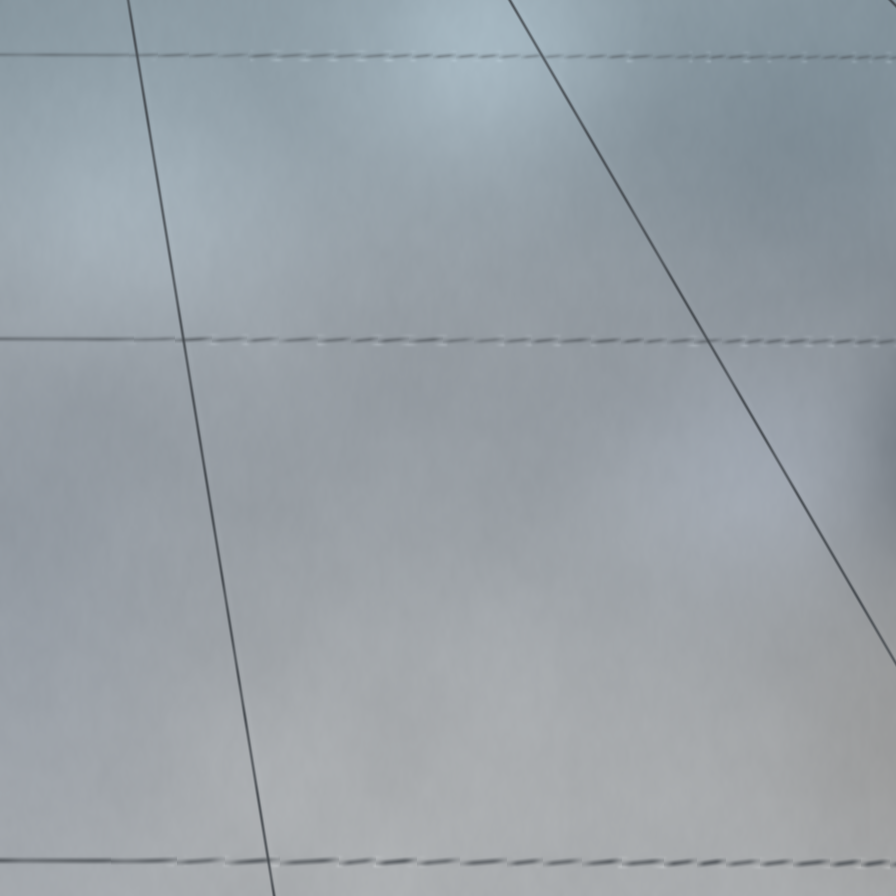
This texture is drawn by a Shadertoy shader. Its source:

```glsl
float hash(vec2 p) {
    p = fract(p * vec2(0.1731, 0.2917));
    p += dot(p, p.yx + 23.47);
    return fract(p.x * p.y * 17.3);
}

float noise(vec2 p) {
    vec2 i = floor(p), f = fract(p);
    f = f * f * (3.0 - 2.0 * f);
    return mix(mix(hash(i), hash(i + vec2(1, 0)), f.x),
               mix(hash(i + vec2(0, 1)), hash(i + vec2(1, 1)), f.x), f.y);
}

float fbm(vec2 p) {
    float sum = 0.0, amp = 0.5;
    for (int i = 0; i < 4; i++) {
        sum += amp * noise(p);
        p = p * 2.03 + 11.7;
        amp *= 0.5;
    }
    return sum;
}

// Soft elliptical patch of light or shade
float glow(vec2 p, vec2 center, vec2 radius) {
    vec2 q = (p - center) / radius;
    return exp(-dot(q, q));
}

float line(float dist, float halfWidth, float soft) {
    return 1.0 - smoothstep(halfWidth - soft, halfWidth + soft, abs(dist));
}

// Floor tone: cool at the far end, warm grey close by
vec3 floorColor(vec2 p) {
    vec3 col = mix(vec3(0.54, 0.60, 0.635), vec3(0.583, 0.61, 0.635), smoothstep(0.0, 0.42, p.y));
    col = mix(col, vec3(0.67, 0.682, 0.692), smoothstep(0.42, 0.92, p.y));
    col += vec3(0.12, 0.13, 0.135) * glow(p, vec2(0.54, 0.05), vec2(0.14, 0.14));
    col += vec3(0.08, 0.09, 0.095) * glow(p, vec2(0.15, 0.24), vec2(0.19, 0.15));
    col += vec3(0.04, 0.045, 0.06) * glow(p, vec2(0.85, 0.53), vec2(0.14, 0.12));
    col -= vec3(0.055, 0.05, 0.045) * glow(p, vec2(0.92, 0.2), vec2(0.25, 0.2));
    col -= vec3(0.12, 0.115, 0.11) * glow(p, vec2(1.03, 0.5), vec2(0.07, 0.13));
    col -= vec3(0.07, 0.08, 0.09) * glow(p, vec2(1.05, 0.8), vec2(0.17, 0.25));
    col -= vec3(0.05, 0.04, 0.025) * glow(p, vec2(0.0, 0.78), vec2(0.22, 0.3));
    return col;
}

void mainImage(out vec4 fragColor, in vec2 fragCoord) {
    vec2 p = fragCoord / iResolution.xy;
    p.y = 1.0 - p.y;                       // distance down from the top
    float soft = max(0.0016, 0.8 / iResolution.y);

    // Cloudy mottling and faint vertical grain
    vec3 col = floorColor(p);
    col += 0.04 * (fbm(p * 7.0) - 0.47);
    col += 0.016 * (fbm(p * vec2(75.0, 42.0)) - 0.47);
    col += 0.006 * (noise(p * vec2(190.0, 95.0)) - 0.5);

    // Perspective grid: h is the distance below the horizon
    float h = p.y + 1.014 - 0.003 * (p.x - 0.5);
    float spacing = 0.42 * h;
    float column = (p.x - 0.143 - 0.163 * p.y) / spacing;
    float row = round((0.9289 - 1.0 / h) / 0.2114);
    float rowH = 1.0 / (0.9289 - 0.2114 * row);

    // Cross joints: solid at the left, breaking into ever shorter dashes
    float dashes = p.x * (0.7 + 0.45 * p.x) / (0.028 * rowH);
    dashes += 0.5 * noise(vec2(p.x * 16.0, row * 7.0 + 2.0));
    float phase = fract(dashes);
    float broken = smoothstep(0.08, 0.27, p.x);
    float dist = h - rowH + broken * (phase - 0.5) * 0.0024 * rowH;
    float dash = smoothstep(0.0, 0.3, phase) * (1.0 - smoothstep(0.65, 1.0, phase));
    float strength = mix(0.8, 0.2 + 0.65 * dash, broken);
    strength *= 0.6 + 0.4 * noise(vec2(p.x * 35.0, row * 9.0 + 3.0));
    strength *= mix(0.65, 1.0, smoothstep(1.0, 1.9, rowH));

    // Small highlights along the lower lip, in the gaps between dashes
    float speck = (1.0 - dash) * smoothstep(0.3, 0.8, noise(vec2(p.x * 95.0, row * 13.0 + 40.0)));
    float rim = line(h - rowH - 0.005, 0.001, 0.003) + 0.5 * line(h - rowH + 0.005, 0.001, 0.003);
    col += 0.1 * rim * speck * broken;
    col -= 0.03 * line(h - rowH, 0.001, 0.007);
    col = mix(col, vec3(0.29, 0.31, 0.33), strength * line(dist, 0.0012 * rowH, soft + 0.0012));

    // Long joints: thin, dark and converging
    float slope = 0.163 + 0.42 * round(column);
    float across = (column - round(column)) * spacing / sqrt(1.0 + slope * slope);
    float wear = 0.75 + 0.2 * noise(vec2(p.y * 45.0, round(column) * 9.0));
    col += 0.015 * line(across - 0.005, 0.001, 0.003);
    col = mix(col, vec3(0.25, 0.27, 0.29), wear * line(across, 0.0014, soft));

    fragColor = vec4(clamp(col, 0.0, 1.0), 1.0);
}
```
